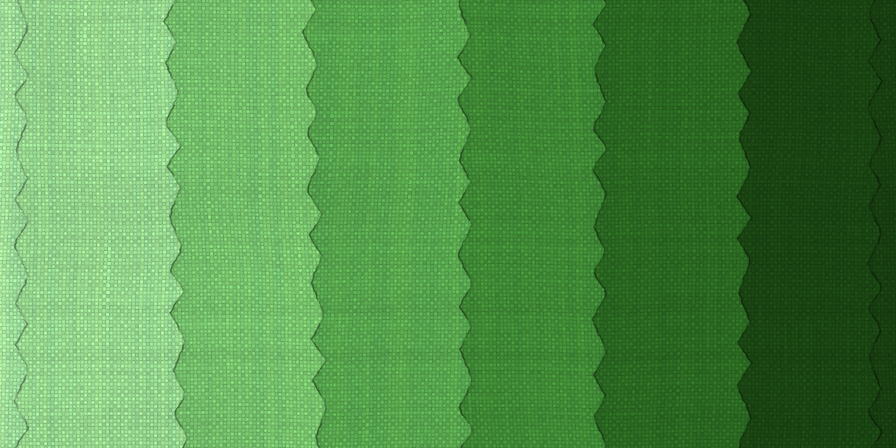
Give the GLSL for this texture, as a WebGL 1 fragment shader.

```glsl
precision highp float;
uniform vec2 u_resolution;

const float PI = 3.14159;

float hash(vec2 p) {
  p = fract(p * vec2(0.1031, 0.1137));
  p += dot(p, p.yx + 33.33);
  return fract((p.x + p.y) * p.x * 17.0);
}

// Uneven spacing, slight slant and irregular pinked teeth
float pinkedEdge(float i, float y) {
  float base = 0.054 + 0.3175 * i + 0.024 * sin(PI * i / 6.0) - 0.007 * cos(PI * i);
  float slant = 0.03 * max(sin(i), 0.0) * (0.5 - y);
  float phase = y * 9.0 + i * 0.37 + 0.09 * sin(y * 23.0 + i * 4.0);
  float zigzag = 1.0 - 4.0 * abs(fract(phase) - 0.5);
  float tooth = mix(zigzag, -cos(2.0 * PI * phase), 0.3);
  float fray = 0.0007 * (sin(y * 211.0 + i * 5.0) + sin(y * 347.0 + i));
  return base + slant + fray + tooth * (0.0135 + 0.002 * sin(y * 17.0 + i * 2.3));
}

// Dye ramp from pale to deep green
vec3 dye(float level) {
  return vec3(0.58, 0.83, 0.55) - vec3(0.135, 0.08, 0.142) * level
       + vec3(0.0078, -0.0065, 0.0092) * level * level;
}

// Pale thickened stretches along single threads
float slub(float thread, float along, float seed) {
  float s = along / 38.0 + hash(vec2(thread, seed));
  float chance = hash(vec2(thread + seed, floor(s) + 7.0));
  return smoothstep(0.94, 1.0, chance) * sin(PI * fract(s));
}

// Plain weave: returns a multiplier for the dye colour
vec3 cloth(vec2 p, float layer, float px) {
  vec2 bend = 0.002 * vec2(sin(p.y * 9.0 + layer * 2.0) + 0.5 * sin(p.y * 21.0 + p.x * 5.0),
                           sin(p.x * 8.0 + layer) + 0.5 * sin(p.x * 19.0 + p.y * 4.0));
  bend.x += 0.03 * sin(layer * 2.4) * p.y;
  vec2 q = (p + bend) * 122.0 + vec2(layer * 31.0 + 64.0, 64.0);
  vec2 id = floor(q);
  vec2 f = fract(q) - 0.5;
  float over = mod(id.x + id.y, 2.0);
  float bulge = cos(PI * f.x) * cos(PI * f.y);
  float knot = hash(id + 5.0);
  float relief = 0.2 * (bulge - 0.405) * (0.5 + knot)
               + 0.08 * (over - 0.5) + 0.06 * (knot - 0.5);

  // Uneven yarn, seen on whichever thread lies on top
  float warpYarn = hash(vec2(id.x, 3.0)) - 0.5;
  float weftYarn = hash(vec2(id.y, 19.0)) - 0.5;
  float yarn = warpYarn * (0.7 + 0.3 * sin(q.y * 0.08 + warpYarn * 40.0))
             + weftYarn * (0.7 + 0.3 * sin(q.x * 0.07 + weftYarn * 40.0));
  float slubs = mix(slub(id.y, q.x, 11.0), slub(id.x, q.y, 23.0), over);
  float detail = 1.0 - smoothstep(0.55, 1.1, 122.0 * px);
  vec3 tint = vec3(0.04, 0.0, -0.05) * warpYarn;
  return 1.0 + detail * (relief + 0.06 * yarn + 0.08 * slubs + tint);
}

void main() {
  float px = 1.0 / u_resolution.y;
  vec2 p = gl_FragCoord.xy * px;
  p.x *= 2.0 * u_resolution.y / u_resolution.x;

  // Stack the overlapping strips and collect their edges
  float level = -1.0;
  float layer = -1.0;
  float inset = p.x;
  float crease = 0.0;
  float shadow = 0.0;
  for (int k = 0; k < 7; k++) {
    float i = float(k);
    float d = (p.x - pinkedEdge(i, p.y)) * 0.88;
    float side = smoothstep(-px, px, d);
    level += side;
    layer += step(0.0, d);
    if (d > 0.0) inset = d;
    float patches = sin(p.y * 57.0 + i * 3.0) + 0.7 * sin(p.y * 143.0 + i * 7.0);
    float strength = 0.35 + 0.65 * smoothstep(-0.9, 0.8, patches);
    crease += strength * (1.0 - smoothstep(0.0, 0.0012 + px, abs(d - 0.001)));
    shadow += side * exp(-max(d, 0.0) * 170.0);
  }

  // Dye, slow fading across each strip, then weave
  vec3 color = dye(clamp(level, -0.15, 5.15)) * (0.985 + 0.05 * inset);
  color *= 1.0 + 0.006 * (sin(p.x * 11.0 + p.y * 5.0) + sin(p.y * 13.0 - p.x * 7.0 + layer));
  color *= cloth(p, layer, px);

  // Shade beneath the cut edge
  color *= 1.0 - 0.05 * shadow;
  color *= 1.0 - 0.4 * min(crease, 1.0);
  color += 0.04 * exp(-p.x * 30.0);
  gl_FragColor = vec4(clamp(color, 0.0, 1.0), 1.0);
}
```
